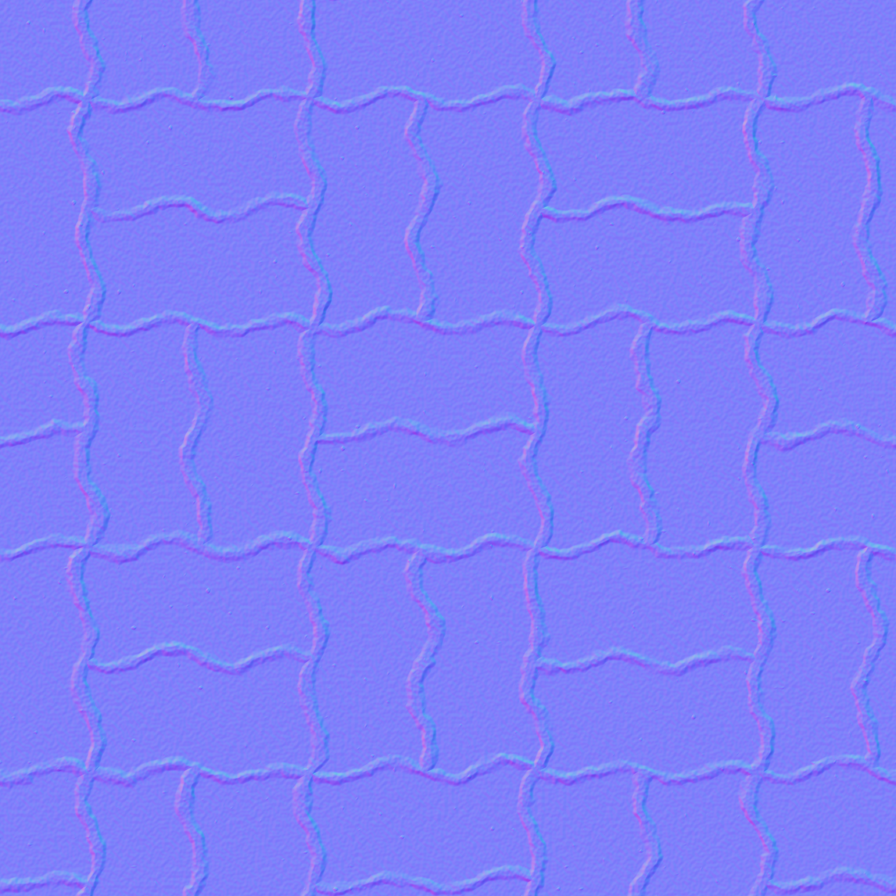
A WebGL 1 fragment shader for this texture map:

```glsl
precision highp float;

uniform vec2 u_resolution;

float hash(vec2 p) {
  return fract(sin(dot(p, vec2(127.1, 311.7))) * 43758.5);
}

// Gradient noise that wraps after one canvas
float cornerSlope(vec2 corner, vec2 offset, float frequency) {
  float angle = 6.2832 * hash(mod(corner + 0.5, frequency));
  return dot(vec2(cos(angle), sin(angle)), offset);
}

float gradientNoise(vec2 uv, float frequency) {
  vec2 p = uv * frequency;
  vec2 i = floor(p);
  vec2 f = p - i;
  vec2 u = f * f * f * (f * (f * 6.0 - 15.0) + 10.0);
  vec2 e = vec2(1.0, 0.0);
  float low = mix(cornerSlope(i, f, frequency),
                  cornerSlope(i + e, f - e, frequency), u.x);
  float high = mix(cornerSlope(i + e.yx, f - e.yx, frequency),
                   cornerSlope(i + 1.0, f - 1.0, frequency), u.x);
  return mix(low, high, u.y);
}

// Distances to the upright and level joints, in cells
vec2 jointDistance(vec2 uv) {
  vec2 p = (uv - vec2(0.0975, 0.139)) * 4.0;
  vec2 q = p + vec2(-0.036, 0.031) * sin(12.5664 * p.yx);
  q += 0.05 * vec2(gradientNoise(uv, 8.0), gradientNoise(uv + 0.37, 8.0));
  q += 0.022 * vec2(gradientNoise(uv + 0.61, 36.0), gradientNoise(uv, 36.0));

  vec2 cell = floor(q);
  vec2 f = q - cell;
  vec2 edge = 0.5 - abs(f - 0.5);

  // Paver pairs alternate between level and upright
  float upright = step(0.5, mod(cell.x + cell.y, 2.0));
  float shift = 0.03 * (hash(mod(cell + 0.5, 4.0)) - 0.5);
  vec2 middle = abs(f - 0.5 - shift);
  return min(edge, mix(vec2(1.0, middle.y), vec2(middle.x, 1.0), upright));
}

float surfaceHeight(vec2 uv) {
  // Chipped edges widen and narrow the joints
  float chips = 0.014 * gradientNoise(uv + 0.23, 72.0)
              + 0.008 * gradientNoise(uv + 0.71, 150.0);
  vec2 d = jointDistance(uv) + chips;
  float top = min(smoothstep(0.013, 0.041, d.x), smoothstep(0.003, 0.034, d.y));
  float depth = 0.00142 * (1.0 + 0.9 * gradientNoise(uv + 0.11, 28.0));

  // Stone grain, coarser in the joints, with a few small pits
  float grain = 0.0002 * gradientNoise(uv, 128.0)
              + 0.00021 * gradientNoise(uv + 0.19, 250.0);
  float pits = 0.0005 * smoothstep(0.46, 0.66, gradientNoise(uv + 0.43, 120.0));
  return depth * (top - 1.0) + grain * (1.7 - 0.7 * top) - pits;
}

void main() {
  vec2 uv = gl_FragCoord.xy / u_resolution;
  float reach = max(0.001, 0.5 / u_resolution.y);
  vec2 e = vec2(reach, 0.0);
  vec2 slope = vec2(surfaceHeight(uv + e) - surfaceHeight(uv - e),
                    surfaceHeight(uv + e.yx) - surfaceHeight(uv - e.yx))
             / (2.0 * reach);

  // Normal with its green axis pointing down
  vec3 normal = normalize(vec3(-slope.x, slope.y, 1.0));
  vec3 color = 0.5 + 0.5 * normal * vec3(1.0, 1.0, 0.965);
  gl_FragColor = vec4(color, 1.0);
}
```
